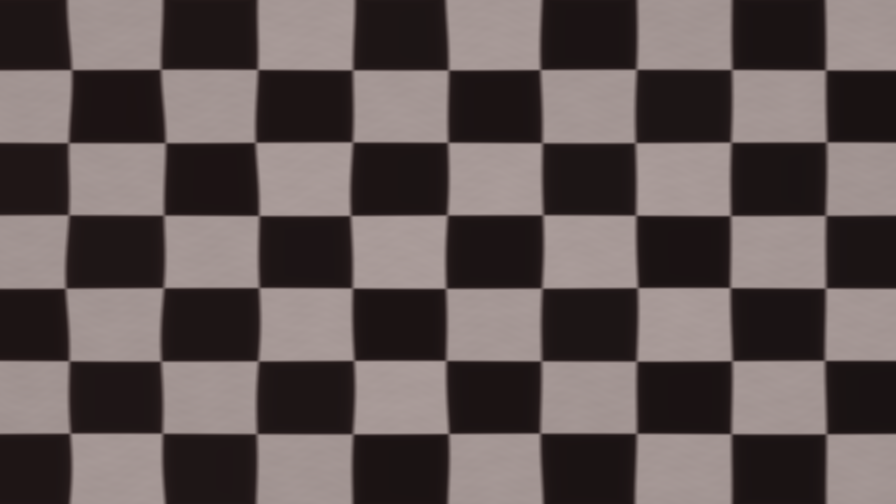
A WebGL 2 fragment shader for this pattern:

```glsl
#version 300 es
precision highp float;
// Checkered cloth: soft grey and near-black tiles with slightly wavy upright seams.

uniform vec2 u_resolution;
out vec4 fragColor;

// Lengths are fractions of the canvas height.
const vec2 TILE = vec2(0.1878, 0.1444);
const vec2 ORIGIN = vec2(0.1366, 0.1389);
const vec2 SOFTNESS = vec2(0.0066, 0.0038);

const vec3 LIGHT = vec3(0.645, 0.592, 0.583);
const vec3 DARK = vec3(0.108, 0.078, 0.079);
const vec3 RIM = vec3(0.185, 0.135, 0.135);

float hash(vec2 p) {
    p = fract(p * vec2(0.1031, 0.1137));
    p += dot(p, p.yx + 33.33);
    return fract((p.x + p.y) * p.x * 71.7);
}

// Distance to the nearest of a set of jittered points.
float cellular(vec2 p) {
    vec2 base = floor(p);
    float nearest = 2.0;
    for (int j = -1; j <= 1; j++) {
        for (int i = -1; i <= 1; i++) {
            vec2 id = base + vec2(i, j);
            vec2 point = id + vec2(hash(id + 50.0), hash(id + 91.0));
            nearest = min(nearest, distance(p, point));
        }
    }
    return nearest;
}

// Sideways drift of one seam, strongest at the left.
float seamDrift(float seam, float y, float across) {
    float wave = 0.0042 * sin(y * 9.0 + seam * 1.7 + 0.6)
               + 0.0028 * sin(y * 24.0 + seam * 2.9);
    return wave * mix(1.0, 0.25, clamp(across, 0.0, 1.0));
}

// Smooth step from -1 to 1 across a seam, flipped on every odd seam.
float seamSign(float dist, float seam, float softness) {
    float t = clamp(dist / softness, -1.0, 1.0);
    float flip = 1.0 - 2.0 * mod(seam, 2.0);
    return flip * t * (1.5 - 0.5 * t * t);
}

// Fine horizontal weave with faint cloudy patches.
float clothGrain(vec2 p) {
    float weave = sin(p.y * 310.0 + 2.0 * sin(p.x * 37.0)) * sin(p.x * 95.0 + p.y * 41.0);
    float patches = cellular(p * vec2(14.0, 26.0)) - 0.45;
    return 0.004 * weave + 0.016 * patches;
}

void main() {
    vec2 p = gl_FragCoord.xy / u_resolution.y;
    float across = gl_FragCoord.x / u_resolution.x;

    // Nearest seam on each axis and signed distance to it
    vec2 seam = floor((p - ORIGIN) / TILE + 0.5);
    vec2 dist = p - ORIGIN - seam * TILE;
    dist.x -= seamDrift(seam.x, p.y, across);
    dist.y -= 0.0008 * sin(p.x * 7.0 + seam.y * 2.3);

    // Checker coverage: 1 is dark, 0 is light
    vec2 soft = max(SOFTNESS, vec2(0.8 / u_resolution.y));
    float checker = seamSign(dist.x, seam.x, soft.x) * seamSign(dist.y, seam.y, soft.y);
    float darkness = 0.5 + 0.5 * checker;

    // Tile tones, with a brown rim inside the dark tiles
    vec2 tile = seam + step(vec2(0.0), dist) - 1.0;
    float tone = hash(tile + 20.0) - 0.5;
    vec2 rimFall = exp(-abs(dist) / vec2(0.008, 0.004));
    vec3 darkTile = mix(DARK, RIM, max(rimFall.x, rimFall.y)) + 0.012 * tone;
    vec3 lightTile = LIGHT * (1.0 + 0.03 * tone) + clothGrain(p);

    // Slight falloff of light toward the borders
    vec2 centred = gl_FragCoord.xy / u_resolution - 0.5;
    lightTile *= 1.015 - 0.09 * dot(centred, centred);
    darkTile += vec3(0.014, 0.007, 0.006) * (0.5 - across);

    fragColor = vec4(mix(lightTile, darkTile, darkness), 1.0);
}
```
